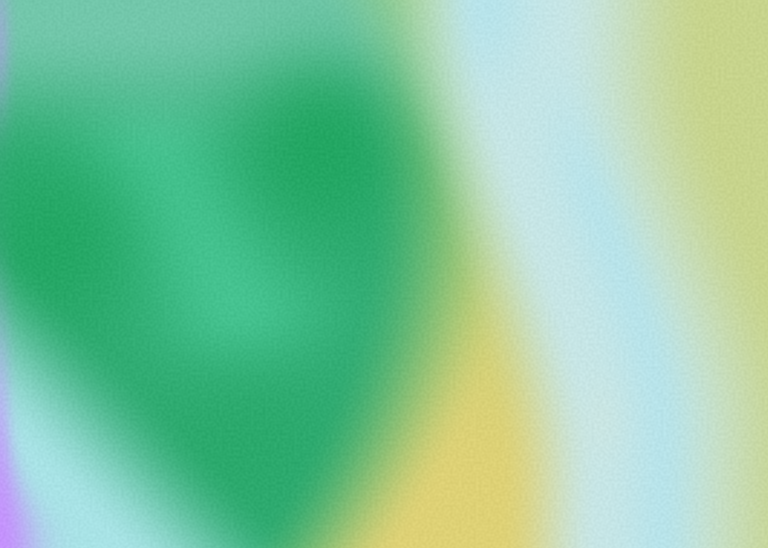
Reproduce this background procedurally as a WebGL 2 fragment shader.

```glsl
#version 300 es
precision highp float;
// Soft blurred gradient: green field, gold band, icy ribbon, olive edge and a violet corner.

#define GREEN_BLUR 0.10
#define GOLD_BLUR 0.065
#define OLIVE_BLUR 0.10
#define GRAIN_SCALE 190.0
#define GRAIN_AMOUNT 0.035

uniform vec2 u_resolution;
out vec4 fragColor;

const vec3 GREEN  = vec3(0.19, 0.67, 0.45);
const vec3 DEEP   = vec3(0.13, 0.65, 0.38);
const vec3 MINT   = vec3(0.29, 0.78, 0.59);
const vec3 TEAL   = vec3(0.45, 0.78, 0.67);
const vec3 GOLD   = vec3(0.87, 0.82, 0.46);
const vec3 LIME   = vec3(0.66, 0.81, 0.49);
const vec3 ICE    = vec3(0.78, 0.90, 0.90);
const vec3 SKY    = vec3(0.71, 0.89, 0.92);
const vec3 OLIVE  = vec3(0.78, 0.83, 0.55);
const vec3 CYAN   = vec3(0.66, 0.89, 0.90);
const vec3 VIOLET = vec3(0.77, 0.57, 0.99);

// Gaussian spot with separate radii
float glow(vec2 p, vec2 center, vec2 radius) {
    vec2 d = (p - center) / radius;
    return exp(-dot(d, d));
}

// Soft step centred on an edge
float softEdge(float edge, float blur, float x) {
    return smoothstep(edge - blur, edge + blur, x);
}

float segmentDistance(vec2 p, vec2 a, vec2 b) {
    vec2 ab = b - a;
    return length(p - a - ab * clamp(dot(p - a, ab) / dot(ab, ab), 0.0, 1.0));
}

vec2 hashGradient(vec2 cell) {
    vec3 q = fract(cell.xyx * vec3(0.1031, 0.1030, 0.0973));
    q += dot(q, q.yzx + 33.33);
    float angle = 6.2832 * fract((q.x + q.y) * q.z);
    return vec2(cos(angle), sin(angle));
}

float gradientNoise(vec2 p) {
    vec2 i = floor(p), f = fract(p), u = f * f * (3.0 - 2.0 * f);
    vec2 e = vec2(1.0, 0.0);
    float a = dot(hashGradient(i), f);
    float b = dot(hashGradient(i + e.xy), f - e.xy);
    float c = dot(hashGradient(i + e.yx), f - e.yx);
    float d = dot(hashGradient(i + e.xx), f - e.xx);
    return mix(mix(a, b, u.x), mix(c, d, u.x), u.y);
}

// Left field: teal top, mint diagonal and three deep pools
vec3 greenField(vec2 p) {
    float ridge = segmentDistance(p, vec2(0.20, 0.72), vec2(0.31, 0.44)) / 0.11;
    vec3 color = mix(GREEN, MINT, 0.9 * exp(-ridge * ridge));
    color = mix(color, TEAL, smoothstep(0.68, 0.96, p.y));
    color = mix(color, DEEP, 0.95 * glow(p, vec2(0.42, 0.73), vec2(0.11, 0.17)));
    color = mix(color, DEEP, 0.85 * glow(p, vec2(0.07, 0.56), vec2(0.12, 0.17)));
    return mix(color, DEEP, 0.4 * glow(p, vec2(0.32, 0.19), vec2(0.12, 0.15)));
}

// Pale band with a bluer ribbon that follows the olive edge
vec3 iceBand(vec2 p, float oliveEdge) {
    float offset = (p.x - oliveEdge + 0.09) / 0.05;
    float ribbon = exp(-offset * offset) * (1.0 - smoothstep(0.6, 0.95, p.y));
    vec3 color = mix(ICE, SKY, 0.85 * ribbon);
    color = mix(color, SKY, 0.9 * glow(p, vec2(0.635, 1.0), vec2(0.06, 0.15)));
    return mix(color, vec3(0.80, 0.90, 0.88), 0.6 * glow(p, vec2(0.78, 0.23), vec2(0.03, 0.07)));
}

void main() {
    vec2 p = gl_FragCoord.xy / u_resolution;

    // Curved borders between the vertical bands
    float greenEdge = 0.42 + p.y * (0.50 - 0.41 * p.y);
    float goldEdge = mix(0.715, 0.555, smoothstep(0.1, 1.05, p.y));
    float oliveEdge = mix(0.955, 0.825, smoothstep(0.2, 0.9, p.y));

    vec3 color = greenField(p);

    // Cyan wedge at the lower left
    float wedge = p.x / 0.27 + p.y / 0.40;
    color = mix(color, CYAN, 1.0 - smoothstep(0.55, 1.45, wedge));

    // Violet light along the left border
    float reach = 0.014 + 0.035 * exp(-p.y * p.y / 0.015);
    float strength = exp(-p.y * p.y / 0.1) + 0.4 * exp(-pow((p.y - 0.92) / 0.13, 2.0));
    color = mix(color, VIOLET, strength * exp(-pow(p.x / reach, 2.0)));

    // Bands from left to right
    vec3 warm = mix(GOLD, LIME, smoothstep(0.1, 0.95, p.y));
    color = mix(color, warm, softEdge(greenEdge, GREEN_BLUR, p.x));
    color = mix(color, iceBand(p, oliveEdge), softEdge(goldEdge, GOLD_BLUR, p.x));
    color = mix(color, OLIVE, softEdge(oliveEdge, OLIVE_BLUR, p.x));

    // Fine grain
    color += GRAIN_AMOUNT * gradientNoise(gl_FragCoord.xy / u_resolution.y * GRAIN_SCALE);
    fragColor = vec4(clamp(color, 0.0, 1.0), 1.0);
}
```
